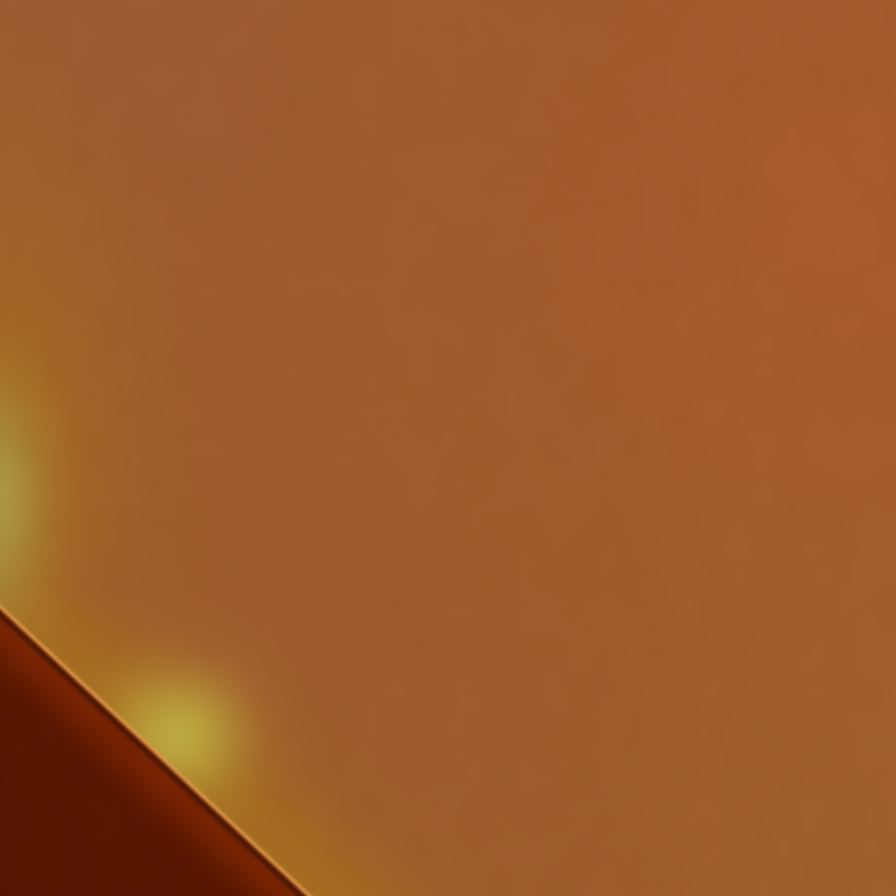
This background is drawn by a Shadertoy shader. Its source:

```glsl
// Warm copper backdrop with a dark lower-left corner, a lit diagonal rim and two soft golden glows.
#define EDGE_NORMAL vec2(0.683, 0.730)
#define EDGE_OFFSET 0.2358
#define RIM_WIDTH 0.0028
#define GRAIN_AMOUNT 0.008
#define COPPER vec3(0.615, 0.350, 0.172)
#define GOLD vec3(0.650, 0.430, 0.120)
#define LEFT_GLOW vec3(0.670, 0.610, 0.275)
#define EDGE_GLOW vec3(0.745, 0.670, 0.255)
#define DARK_CORNER vec3(0.340, 0.085, 0.000)
#define CORNER_SHEEN vec3(0.470, 0.140, 0.010)
#define RIM_COLOUR vec3(0.860, 0.590, 0.290)

float hash(vec2 p) {
    return fract(sin(dot(p, vec2(127.1, 311.7))) * 43758.5453);
}

float valueNoise(vec2 p) {
    vec2 cell = floor(p), f = fract(p);
    f = f * f * (3.0 - 2.0 * f);
    return mix(mix(hash(cell), hash(cell + vec2(1, 0)), f.x),
               mix(hash(cell + vec2(0, 1)), hash(cell + vec2(1, 1)), f.x), f.y);
}

// Soft elliptical spot, one at its centre
float glow(vec2 p, vec2 centre, vec2 radius) {
    vec2 q = (p - centre) / radius;
    return exp(-dot(q, q));
}

// Copper wall with a gentle drift in hue and the golden light
vec3 wall(vec2 uv, float edgeDistance) {
    vec3 colour = COPPER;
    colour += vec3(0.035, 0.0, 0.005) * glow(uv, vec2(1.0, 0.75), vec2(0.45, 0.40));
    colour += vec3(0.010, 0.015, 0.0) * glow(uv, vec2(1.0, 0.15), vec2(0.35));
    colour += vec3(0.0, 0.0, 0.020) * glow(uv, vec2(0.12, 0.95), vec2(0.25));

    float edgeLight = exp(-pow(max(edgeDistance, 0.0) / 0.085, 2.0));
    float sideLight = glow(uv, vec2(0.0, 0.48), vec2(0.13, 0.30));
    colour = mix(colour, GOLD, max(0.9 * edgeLight, 0.75 * sideLight));
    colour = mix(colour, LEFT_GLOW, 0.95 * glow(uv, vec2(-0.01, 0.44), vec2(0.055, 0.115)));
    return mix(colour, EDGE_GLOW, 0.95 * glow(uv, vec2(0.198, 0.180), vec2(0.070, 0.065)));
}

// Dark corner with a reddish sheen, shaded just under the rim
vec3 corner(float depth) {
    vec3 colour = mix(CORNER_SHEEN, DARK_CORNER, smoothstep(0.010, 0.070, depth));
    return colour * (1.0 - 0.35 * exp(-pow((depth - 0.006) / 0.004, 2.0)));
}

void mainImage(out vec4 fragColor, in vec2 fragCoord) {
    vec2 uv = fragCoord / iResolution.xy;
    float edgeDistance = dot(uv, EDGE_NORMAL) - EDGE_OFFSET;
    float smoothing = 1.0 / iResolution.y;

    float wallMask = smoothstep(-smoothing, smoothing, edgeDistance);
    vec3 colour = mix(corner(-edgeDistance), wall(uv, edgeDistance), wallMask);

    // Thin bright rim along the diagonal
    float rim = exp(-pow(edgeDistance / RIM_WIDTH, 2.0));
    colour = mix(colour, RIM_COLOUR, 0.8 * rim);

    // Faint mottling
    float mottling = valueNoise(uv * vec2(34.0, 22.0)) + 0.5 * valueNoise(uv * 70.0) - 0.75;
    colour += GRAIN_AMOUNT * mottling;

    fragColor = vec4(clamp(colour, 0.0, 1.0), 1.0);
}
```
